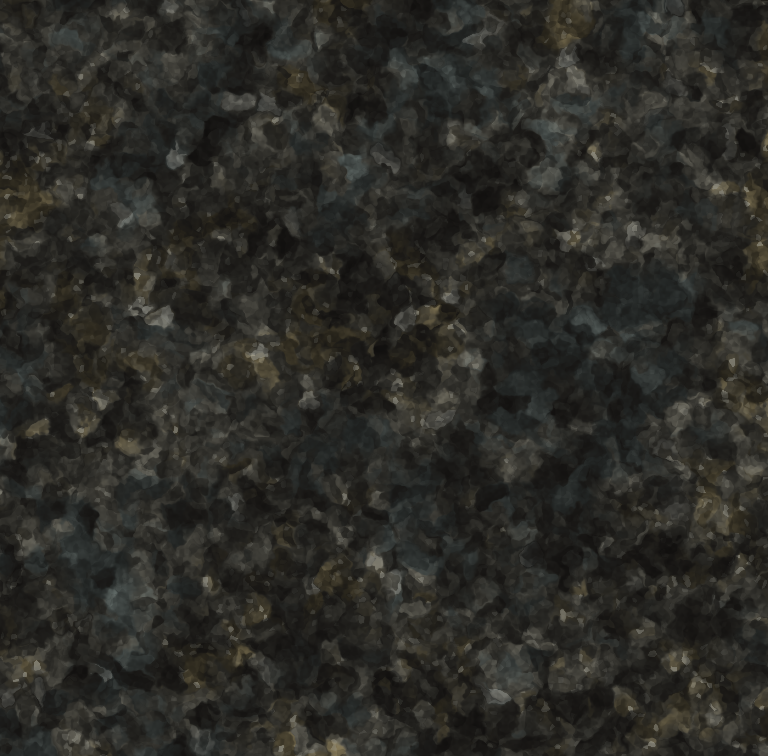
Give the GLSL for this texture, as a WebGL 1 fragment shader.

```glsl
precision highp float;
// Dark polished granite: soft interlocking mineral grains at several sizes.
// Blended Voronoi layers add up to one log-scale tone, which is then tinted
// slate or gold by patches and dotted with pale crystals and fine sparkle.

uniform vec2 u_resolution;

const float PATCH_SCALE = 14.0;    // cells per canvas height
const float GRAIN_SCALE = 33.0;
const float CHIP_SCALE = 68.0;
const float SPARKLE_SCALE = 135.0;
const float DUST_SCALE = 230.0;
const float WARP = 0.016;          // raggedness of grain outlines
const float BASE_TONE = 0.152;     // median brightness
const float CONTRAST = 0.38;       // spread of the log tone
const float PALE_BOOST = 1.25;
const float SPARKLE_BOOST = 1.5;

const vec3 SLATE = vec3(0.92, 1.01, 0.98);
const vec3 NEUTRAL = vec3(1.01, 0.99, 0.89);
const vec3 GOLD = vec3(1.17, 1.04, 0.70);
const vec3 SHADOW = vec3(1.06, 0.98, 0.90);
const vec3 PALE = vec3(0.99, 1.00, 0.96);

vec3 hash3(vec2 p) {
  vec3 q = fract(p.xyx * vec3(0.1031, 0.1030, 0.0973));
  q += dot(q, q.yxz + 33.33);
  return fract((q.xxy + q.yzz) * q.zyx);
}

// Value noise in -1..1
float noise(vec2 p) {
  vec2 i = floor(p);
  vec2 f = fract(p);
  f = f * f * (3.0 - 2.0 * f);
  float low = mix(hash3(i).x, hash3(i + vec2(1.0, 0.0)).x, f.x);
  float high = mix(hash3(i + vec2(0.0, 1.0)).x, hash3(i + 1.0).x, f.x);
  return 2.0 * mix(low, high, f.y) - 1.0;
}

float fbm(vec2 p) {
  float sum = 0.0;
  float amplitude = 0.55;
  for (int i = 0; i < 4; i++) {
    sum += amplitude * noise(p);
    p = mat2(1.6, 1.2, -1.2, 1.6) * p + 17.3;
    amplitude *= 0.55;
  }
  return sum;
}

// Three random values in -1..1 per grain, blended softly across the edges
vec3 grains(vec2 p, float sharpness) {
  vec2 cell = floor(p);
  vec3 sum = vec3(0.0);
  float total = 0.0001;
  for (int y = -1; y <= 1; y++) {
    for (int x = -1; x <= 1; x++) {
      vec2 id = cell + vec2(float(x), float(y));
      vec3 shape = hash3(id + 71.0);
      vec2 d = id + 0.1 + 0.8 * shape.xy - p;
      float angle = 6.2832 * shape.z;
      d = mat2(cos(angle), sin(angle), -sin(angle), cos(angle)) * d;
      float weight = exp(-sharpness * dot(d * d, vec2(0.75, 1.35)));
      sum += weight * (2.0 * hash3(id + 19.0) - 1.0);
      total += weight;
    }
  }
  return sum / total;
}

void main() {
  vec2 p = gl_FragCoord.xy / u_resolution.y;

  // Ragged outlines from two sizes of domain warp
  vec2 warp = vec2(fbm(p * 30.0 + 5.0), fbm(p * 30.0 + 90.0));
  vec2 fineWarp = vec2(noise(p * 110.0 + 40.0), noise(p * 110.0 + 140.0));
  vec2 q = p + WARP * warp + 0.0025 * fineWarp;

  vec3 patches = grains(q * PATCH_SCALE + 11.0, 22.0);
  vec3 grain = grains(q * GRAIN_SCALE + 47.0, 24.0);
  vec3 chip = grains(q * CHIP_SCALE + 130.0, 18.0);
  vec3 sparkle = grains((p + 0.2 * WARP * warp) * SPARKLE_SCALE + 210.0, 14.0);
  float dust = noise(p * DUST_SCALE + 300.0);

  // Gold clusters gather where broad noise and grain tint agree
  float warmth = 0.9 * fbm(p * 7.0 + 60.0) + 0.35 * patches.y
               + 0.4 * grain.y + 0.2 * chip.y;
  float gold = smoothstep(0.15, 0.9, warmth);
  float slate = smoothstep(0.0, 0.7, -warmth);

  // Log-scale tone; slate areas are calmer than the crumbly gold ones
  float crumble = mix(1.0, 0.6, slate);
  float tone = 0.75 * patches.x + 1.15 * grain.x + crumble * 0.95 * chip.x
             + 0.7 * fbm(p * 5.0 + 25.0) + crumble * 0.4 * sparkle.x
             + 0.22 * dust + 0.35 * gold;

  // Scattered pale crystals and glinting specks
  float pale = smoothstep(0.80, 0.95, grain.z) * smoothstep(-0.9, 0.2, chip.z);
  float glint = smoothstep(0.62, 0.92, sparkle.z)
              * (0.2 + 0.8 * smoothstep(-0.1, 0.6, warmth));
  tone += PALE_BOOST * pale + SPARKLE_BOOST * glint;

  float brightness = 0.02 + (BASE_TONE - 0.02) * exp(CONTRAST * 1.1 * tone);
  brightness = min(brightness, 0.45 + 0.3 * (1.0 - exp(-max(brightness - 0.45, 0.0))));

  vec3 tint = mix(mix(NEUTRAL, SLATE, slate), GOLD, 0.75 * gold);
  tint = mix(tint, PALE, 0.6 * max(pale, glint));
  tint = mix(SHADOW, tint, smoothstep(0.06, 0.15, brightness));
  gl_FragColor = vec4(brightness * tint, 1.0);
}
```
